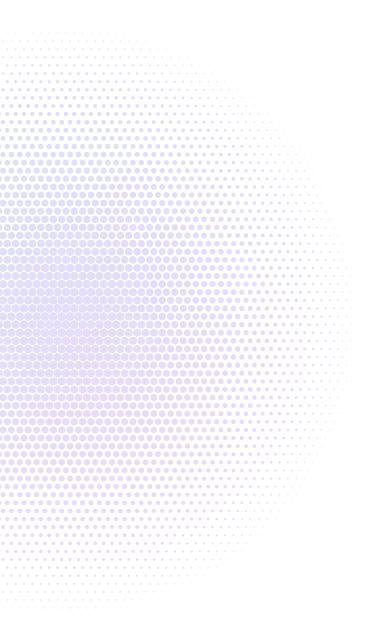
Reproduce this background procedurally as a Shadertoy shader.

```glsl
// Halftone glow: staggered rows of lavender dots on white. Dots swell and merge
// near a centre at the left, and shrink to nothing along a wide circle.
// Each pixel takes the union of the nearest dots in three neighbouring rows.

// Dot radius, in canvas heights, for a dot centred at p
float dotRadius(vec2 p) {
    float reach = length(p - vec2(0.1, 0.5)) / 0.482;
    return 0.0069 * max(0.0, 1.0 - pow(reach, 1.7));
}

// Centre of the closest dot to p in the given row; odd rows shift half a step
vec2 dotCentre(vec2 p, float row) {
    vec2 spacing = vec2(0.01309, 0.012656);
    float start = 0.0048 + 0.5 * spacing.x * mod(row, 2.0);
    float column = round((p.x - start) / spacing.x);
    return vec2(start + column * spacing.x, 0.6573 + row * spacing.y);
}

void mainImage(out vec4 fragColor, in vec2 fragCoord) {
    vec2 p = fragCoord / iResolution.y;
    float pixel = 1.0 / iResolution.y;

    // Dot coverage, fading dots narrower than a pixel
    float nearestRow = round((p.y - 0.6573) / 0.012656);
    float coverage = 0.0;
    for (int i = -1; i <= 1; i++) {
        vec2 centre = dotCentre(p, nearestRow + float(i));
        float radius = dotRadius(centre);
        float edge = clamp(0.5 + (radius - distance(p, centre)) / pixel, 0.0, 1.0);
        coverage = max(coverage, edge * min(1.0, 2.0 * radius / pixel));
    }

    // Diagonal tint: periwinkle at the upper left, pink lilac at the lower right
    float slant = dot(p - vec2(0.1, 0.85), vec2(0.5, -0.85));
    vec3 periwinkle = vec3(0.875, 0.875, 0.99);
    vec3 lilac = vec3(0.92, 0.855, 0.982);
    vec3 tint = mix(periwinkle, lilac, smoothstep(0.0, 0.65, slant));

    fragColor = vec4(mix(vec3(1.0), tint, coverage), 1.0);
}
```
